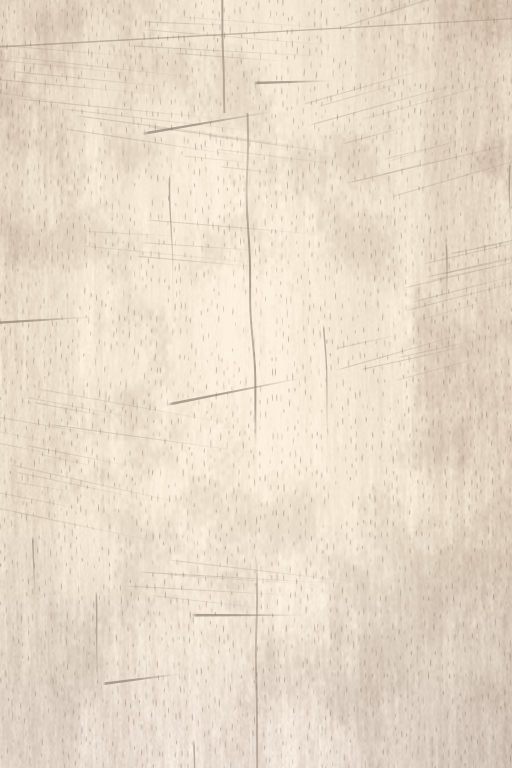
Give the GLSL for this texture, as a Shadertoy shader.

```glsl
// Pale, worn wooden board with vertical grain, pores, cracks and slanting scratches.
#define LIGHT_WOOD vec3(0.990, 0.947, 0.872)
#define DARK_WOOD vec3(0.810, 0.740, 0.665)
#define MARK_COLOUR vec3(0.560, 0.500, 0.440)
#define PORE_GRID vec2(90.0, 40.0)
#define PORE_SHARE 0.55
#define GRAIN_CONTRAST 0.60
#define STAIN_STRENGTH 0.32
#define SCRATCH_GROUPS 15
#define BOLD_SCRATCHES 6
#define SHORT_CRACKS 8
#define BOARD_HEIGHT 1.5
#define PIXEL (BOARD_HEIGHT / iResolution.y)

float hash(vec2 p) {
    return fract(sin(dot(p, vec2(127.1, 311.7))) * 43758.55);
}

float noise(vec2 p) {
    vec2 i = floor(p), f = fract(p);
    f = f * f * (3.0 - 2.0 * f);
    return mix(mix(hash(i), hash(i + vec2(1.0, 0.0)), f.x),
               mix(hash(i + vec2(0.0, 1.0)), hash(i + 1.0), f.x), f.y);
}

float fbm(vec2 p) {
    float sum = 0.0, gain = 0.53;
    for (int i = 0; i < 4; i++) {
        sum += gain * noise(p);
        p = p * 2.03 + 17.3;
        gain *= 0.5;
    }
    return sum;
}

// Coverage of a line of given half width; hairlines fade instead of vanishing
float line(float dist, float halfWidth) {
    float w = max(halfWidth, 0.5 * PIXEL);
    return clamp((w - dist) / PIXEL + 0.5, 0.0, 1.0) * min(1.0, 2.0 * halfWidth / PIXEL);
}

// Straight mark that starts sharply and tapers out
float stroke(vec2 p, vec2 start, vec2 dir, float len, float halfWidth) {
    vec2 q = p - start;
    dir = normalize(dir);
    float along = dot(q, dir) / len;
    float fade = smoothstep(0.0, 0.06, along) * (1.0 - smoothstep(0.3, 1.0, along));
    return fade * line(abs(dir.x * q.y - dir.y * q.x), halfWidth * (1.2 - 0.7 * along));
}

// Short vertical dashes, one per cell, with staggered columns
float pores(vec2 p) {
    vec2 g = p * PORE_GRID;
    g.y += 9.0 * hash(vec2(floor(g.x), 3.7));
    vec2 cell = floor(g);
    float centreX = mix(0.2, 0.8, hash(cell + 0.3));
    float halfLength = mix(0.16, 0.38, hash(cell + 5.1));
    vec2 d = fract(g) - vec2(centreX, 0.5);
    d.x += 0.25 * d.y * (hash(cell + 2.9) - 0.5);
    float taper = max(0.0, 1.0 - pow(d.y / halfLength, 2.0));
    float present = step(hash(cell + 8.6), PORE_SHARE);
    return present * taper * line(abs(d.x) / PORE_GRID.x, 0.0011) * mix(0.4, 1.0, hash(cell + 6.4));
}

// Bundles of nearly parallel hairlines, falling on the left and rising on the right
float fineScratches(vec2 p) {
    float sum = 0.0;
    for (int g = 0; g < SCRATCH_GROUPS; g++) {
        float id = float(g) + 1.0;
        float height = (id - hash(vec2(id, 1.2))) / float(SCRATCH_GROUPS);
        vec2 centre = vec2(hash(vec2(id, 4.1)) * 0.9 - 0.1, BOARD_HEIGHT * sqrt(height));
        float slope = mix(-0.16, 0.3, smoothstep(0.2, 0.5, centre.x)) + 0.2 * (hash(vec2(id, 7.7)) - 0.5);
        for (int k = 0; k < 5; k++) {
            vec2 seed = vec2(id, float(k) + 11.5);
            vec2 start = centre + vec2(0.16 * hash(seed), 0.019 * (float(k) + hash(seed + 3.3) - 2.5));
            vec2 dir = vec2(1.0, slope + 0.07 * (hash(seed + 6.2) - 0.5));
            sum += stroke(p, start, dir, mix(0.15, 0.5, hash(seed + 9.4)), 0.0010) * mix(0.25, 0.6, hash(seed + 1.9));
        }
    }
    return min(sum, 1.0);
}

// A few deeper gouges and one long scratch near the top
float boldScratches(vec2 p) {
    float cover = 0.7 * stroke(p, vec2(-0.3, 1.392), vec2(1.0, 0.055), 2.2, 0.0014);
    for (int i = 0; i < BOLD_SCRATCHES; i++) {
        float id = float(i);
        vec2 start = vec2(hash(vec2(id, 21.3)) * 0.7 - 0.05,
                          BOARD_HEIGHT * (id + hash(vec2(id, 24.8))) / float(BOLD_SCRATCHES));
        vec2 dir = vec2(1.0, 0.24 * hash(vec2(id, 27.1)));
        cover = max(cover, stroke(p, start, dir, mix(0.15, 0.36, hash(vec2(id, 29.6))), 0.0022));
    }
    return cover;
}

// Broken main split along the middle, plus short vertical splits
float cracks(vec2 p) {
    p.x += 0.007 * (noise(vec2(3.0, p.y * 9.0)) - 0.5);
    float splitX = 0.5 - 0.018 * smoothstep(0.6, 1.2, p.y) - 0.045 * step(1.28, p.y);
    float visible = smoothstep(0.09, 0.2, abs(p.y - 0.52)) * mix(0.5, 1.0, noise(vec2(8.0, p.y * 7.0)));
    float cover = visible * line(abs(p.x - splitX), 0.0019);
    for (int i = 0; i < SHORT_CRACKS; i++) {
        float id = float(i);
        vec2 start = vec2((id + hash(vec2(id, 31.4))) / float(SHORT_CRACKS), 1.2 * hash(vec2(id, 34.9)));
        cover = max(cover, 0.75 * stroke(p, start, vec2(0.03, -1.0), mix(0.12, 0.35, hash(vec2(id, 37.2))), 0.0013));
    }
    return cover;
}

void mainImage(out vec4 fragColor, in vec2 fragCoord) {
    vec2 p = fragCoord * PIXEL;

    // Bright middle, darker sides and foot
    float side = smoothstep(0.12, 0.56, abs(p.x - 0.47));
    float foot = 1.0 - smoothstep(0.0, 0.55, p.y);
    float tone = 0.07 + 0.45 * side + 0.34 * foot + 0.15 * smoothstep(1.0, 1.5, p.y);

    // Vertical grain in bands, fibres and fine speckle
    vec2 bent = p + vec2(0.03 * noise(p * vec2(3.0, 2.0)), 0.0);
    float rough = 0.55 + 0.6 * max(side, foot);
    float grain = 0.45 * (noise(bent * vec2(16.0, 0.9)) - 0.5)
                + 0.70 * (fbm(bent * vec2(55.0, 3.5)) - 0.5)
                + 0.40 * (noise(bent * vec2(260.0, 28.0)) - 0.5)
                + 0.35 * (noise(p * vec2(340.0, 170.0)) - 0.5);
    tone += GRAIN_CONTRAST * rough * grain;

    // Soft cloudy stains with a mottled edge
    float cloud = fbm(p * vec2(7.0, 6.0) + 4.0) + 0.18 * (noise(p * vec2(150.0, 90.0)) - 0.5);
    tone += STAIN_STRENGTH * smoothstep(0.48, 0.78, cloud);

    vec3 colour = mix(LIGHT_WOOD, DARK_WOOD, clamp(tone, 0.0, 1.35));
    colour += foot * vec3(-0.008, 0.0, 0.025);

    // Marks on the surface
    colour = mix(colour, MARK_COLOUR, 0.50 * pores(bent));
    colour = mix(colour, MARK_COLOUR, 0.50 * fineScratches(p));
    colour = mix(colour, MARK_COLOUR, 0.70 * boldScratches(p));
    colour = mix(colour, MARK_COLOUR, 0.75 * cracks(p));
    fragColor = vec4(colour, 1.0);
}
```
